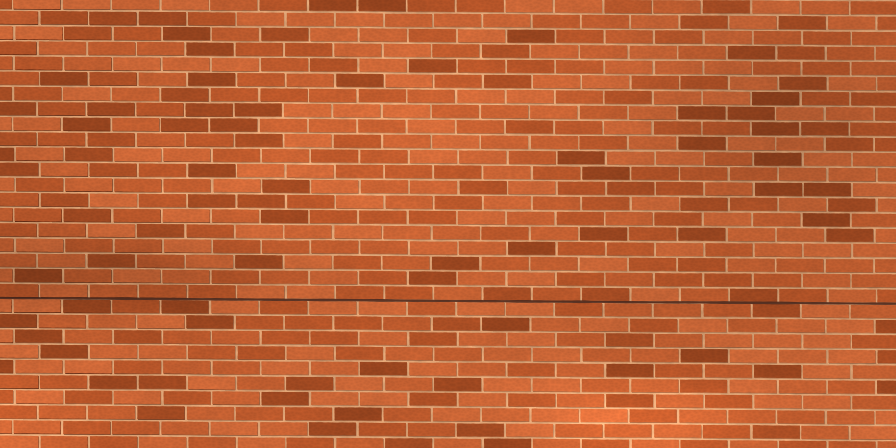
A WebGL 2 fragment shader for this texture:

```glsl
#version 300 es
precision highp float;

uniform vec2 u_resolution;
out vec4 outColor;

const vec2 PITCH = vec2(0.1099, 0.03385);   // brick plus joint
const vec2 ANCHOR = vec2(0.800, 0.3284);    // crossing on the long seam
const float TILT = 0.0065;
const float JOINT = 0.0050;

const vec3 BRICK_DARK = vec3(0.56, 0.25, 0.11);
const vec3 BRICK_MID = vec3(0.70, 0.325, 0.155);
const vec3 BRICK_LIGHT = vec3(0.79, 0.40, 0.215);
const vec3 MORTAR = vec3(0.87, 0.64, 0.46);
const vec3 SHADOW = vec3(0.34, 0.15, 0.07);
const vec3 SEAM = vec3(0.27, 0.13, 0.09);

float hash(vec2 p) {
  vec3 q = fract(p.xyx * vec3(0.1031, 0.1030, 0.0973));
  q += dot(q, q.yzx + 33.33);
  return fract((q.x + q.y) * q.z);
}

// Distance to the nearest scattered cell point
float cellular(vec2 p) {
  vec2 cell = floor(p);
  float nearest = 2.0;
  for (int j = -1; j <= 1; j++) {
    for (int i = -1; i <= 1; i++) {
      vec2 c = cell + vec2(i, j);
      vec2 site = c + vec2(hash(c), hash(c + 71.3));
      nearest = min(nearest, length(p - site));
    }
  }
  return nearest;
}

// Layered sines, roughly -1 to 1
float waves(vec2 p) {
  float sum = 0.0;
  float amplitude = 0.5;
  for (int i = 0; i < 4; i++) {
    sum += amplitude * sin(p.x + 1.7 * sin(p.y)) * cos(p.y - 0.6 * p.x);
    p = mat2(1.5, 1.1, -1.1, 1.5) * p + 2.3;
    amplitude *= 0.55;
  }
  return sum;
}

float boxDistance(vec2 p, vec2 halfSize, float radius) {
  vec2 d = abs(p) - halfSize + radius;
  return length(max(d, 0.0)) + min(max(d.x, d.y), 0.0) - radius;
}

float inside(float distance, float pixel) {
  return 1.0 - smoothstep(-0.6 * pixel, 0.6 * pixel, distance);
}

float glow(vec2 p, vec2 center, vec2 size) {
  vec2 d = (p - center) / size;
  return exp(-dot(d, d));
}

vec3 brickColor(vec2 id, vec2 p) {
  float tone = hash(id + 117.0);
  vec3 color = mix(BRICK_MID, BRICK_LIGHT, smoothstep(0.25, 0.95, tone));
  color = mix(color, BRICK_DARK, 0.85 * (1.0 - smoothstep(0.0, 0.30, tone)));
  float grain = cellular(p * vec2(110.0, 170.0)) - 0.5;
  return color * (1.0 + 0.09 * grain + 0.035 * waves(p * 45.0));
}

// Broad uneven daylight on the wall
float daylight(vec2 p) {
  float light = 1.0 + 0.05 * waves(p * vec2(2.4, 3.6));
  light += 0.08 * glow(p, vec2(0.90, 0.65), vec2(0.55, 0.40));
  light += 0.20 * glow(p, vec2(1.42, 0.06), vec2(0.24, 0.10));
  light += 0.12 * glow(p, vec2(0.0, 0.05), vec2(0.20, 0.12));
  light -= 0.13 * glow(p, vec2(0.12, 0.39), vec2(0.55, 0.09));
  return light - 0.08 * glow(p, vec2(1.75, 0.75), vec2(0.30, 0.30));
}

void main() {
  float pixel = 1.0 / u_resolution.y;
  vec2 p = gl_FragCoord.xy * pixel;

  // Running bond with slightly uneven laying
  vec2 wall = p - ANCHOR;
  wall.y += TILT * (p.x - 1.0) + 0.0005 * waves(p * vec2(9.0, 5.0));
  float row = floor(wall.y / PITCH.y);
  float shift = 0.5 * mod(row + 1.0, 2.0) + 0.06 * (hash(vec2(row, 5.0)) - 0.5);
  float column = wall.x / PITCH.x + shift;
  vec2 id = vec2(floor(column), row);
  vec2 local = (vec2(fract(column), fract(wall.y / PITCH.y)) - 0.5) * PITCH;
  local -= (vec2(hash(id + 53.1), hash(id + 88.7)) - 0.5) * vec2(0.0018, 0.0008);

  // Brick faces with worn edges
  vec2 halfSize = 0.5 * (PITCH - JOINT);
  float wear = 0.0005 * waves(p * 160.0);
  float face = inside(boxDistance(local, halfSize, 0.0012) + wear, pixel);

  // Joints, with a shadow below and beside each brick
  vec2 shadowOffset = vec2(0.0010, -0.0016);
  float shade = inside(boxDistance(local - shadowOffset, halfSize, 0.0012), pixel);
  float depth = mix(0.90, 0.45, smoothstep(0.0, 0.9, p.x)) * (0.65 + 0.5 * hash(id + 29.0));
  vec3 joint = MORTAR * (0.96 + 0.10 * waves(p * 70.0));
  joint = mix(joint, SHADOW, clamp(shade * depth, 0.0, 1.0));
  vec3 color = mix(joint, brickColor(id, p), face);

  // Long dark seam
  float ragged = 0.0026 + 0.0008 * waves(p * vec2(35.0, 8.0));
  color = mix(color, SEAM, 0.85 * inside(abs(wall.y) - ragged, pixel));

  outColor = vec4(clamp(color * daylight(p), 0.0, 1.0), 1.0);
}
```
